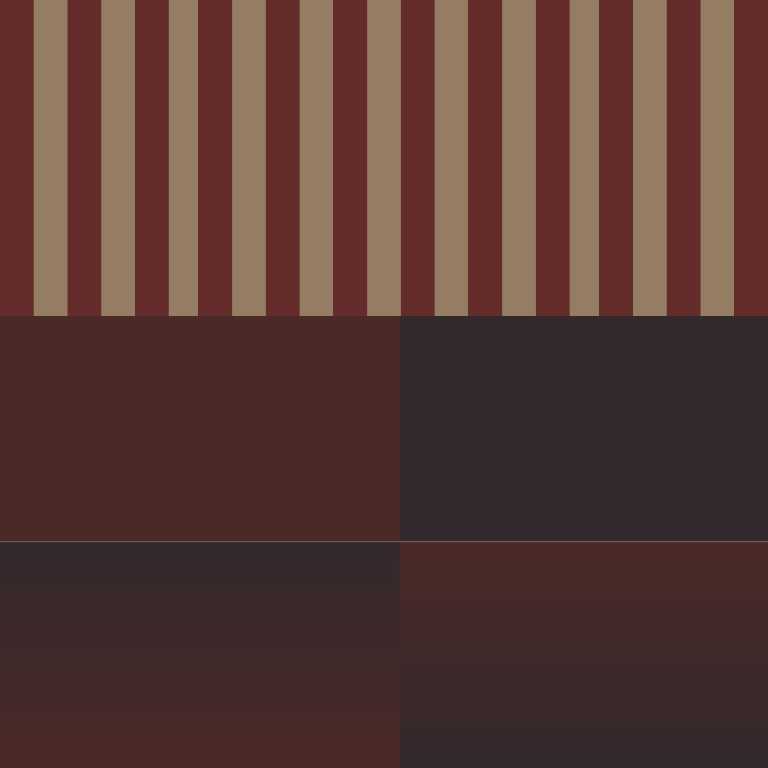
Reproduce this background procedurally as a WebGL 2 fragment shader.

```glsl
#version 300 es
precision highp float;
// Flat background: an awning of red and tan stripes above two plain panels,
// with two vertical gradients below a thin pale line.
// Stripes come from a repeat whose sixth band is slightly narrower.
uniform vec2 u_resolution;
out vec4 fragColor;

// Antialiased step, one pixel wide
float softStep(float edge, float x, float pixel) {
    return clamp((x - edge) / pixel + 0.5, 0.0, 1.0);
}

// Coverage of the tan bands: twelve bands in each repeat
float tanStripes(float x, float pixel) {
    const float band = 0.04395;
    const float narrowing = 0.0054;
    float local = mod(x, 12.0 * band - narrowing);
    local += narrowing * step(5.5 * band, local);
    // Signed distance to the nearest band edge, positive inside tan
    float distanceIn = 0.5 * band - abs(mod(local, 2.0 * band) - 1.5 * band);
    return softStep(0.0, distanceIn, pixel);
}

void main() {
    vec2 uv = gl_FragCoord.xy / u_resolution;
    vec2 pixel = 1.0 / u_resolution;

    vec3 red = vec3(0.392, 0.178, 0.174);
    vec3 tan_ = vec3(0.580, 0.490, 0.390);
    vec3 brown = vec3(0.294, 0.161, 0.153);
    vec3 charcoal = vec3(0.200, 0.161, 0.173);

    // Plain panels, left and right
    float rightSide = softStep(0.5207, uv.x, pixel.x);
    vec3 panels = mix(brown, charcoal, rightSide);

    // Opposed gradients along the bottom
    float rise = clamp(uv.y / 0.2949, 0.0, 1.0);
    vec3 gradients = mix(brown, charcoal, mix(rise, 1.0 - rise, rightSide));

    // Stack the three rows
    vec3 color = mix(gradients, panels, softStep(0.2949, uv.y, pixel.y));
    vec3 stripes = mix(red, tan_, tanStripes(uv.x, pixel.x));
    color = mix(color, stripes, softStep(0.5885, uv.y, pixel.y));

    // Thin pale dividing line
    float line = softStep(0.2940, uv.y, pixel.y) - softStep(0.2956, uv.y, pixel.y);
    color = mix(color, vec3(0.42, 0.35, 0.35), line);

    fragColor = vec4(color, 1.0);
}
```
